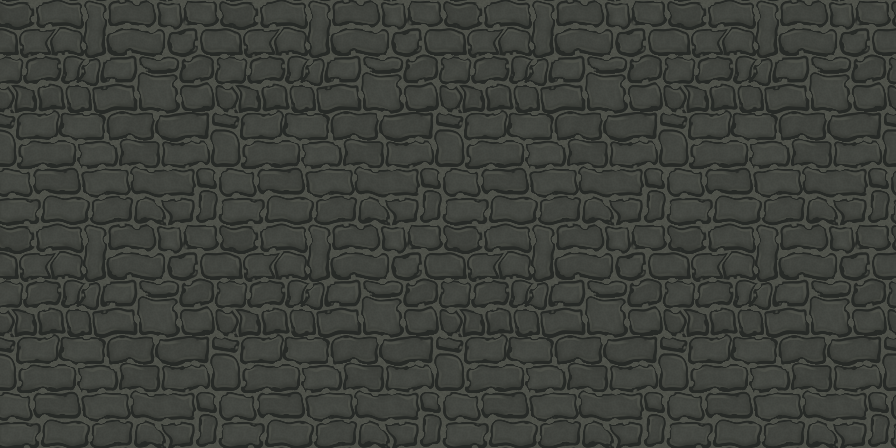
A Shadertoy shader for this texture:

```glsl
// Dark grey-green wall of worn, irregular stone blocks with narrow mortar joints.
#define TILES vec2(4.0, 2.0)               // repeats across and down
#define ROWS 8.0                           // courses per repeat, also its width in units
#define FACE vec3(0.26, 0.27, 0.25)
#define SHADE vec3(0.21, 0.22, 0.20)
#define DARK vec3(0.15, 0.16, 0.15)
#define LIGHT vec3(0.31, 0.32, 0.29)
#define COLUMN_X vec4(7.0, 7.5, 4.9, 3.0)  // left side of the tall stone in each pair of courses
#define COLUMN_W vec4(0.8, 1.1, 1.5, 0.8)  // its width
#define COLUMN_H vec4(1.2, 1.4, 1.4, 2.0)  // its height
#define JOINT_JITTER 0.6
#define OUTLINE 0.035
#define WEAR 0.11

const float TAU = 6.2831853;

float hash(vec2 c) {
    vec3 q = fract(c.xyx * vec3(0.1031, 0.1030, 0.0973));
    q += dot(q, q.yzx + 33.33);
    return fract((q.x + q.y) * q.z);
}

// Cellular noise: distance to the nearest point, wrapping after n cells per repeat.
float cells(vec2 p, float n) {
    p *= n / ROWS;
    vec2 base = floor(p);
    float nearest = 2.0;
    for (int y = -1; y <= 1; y++)
    for (int x = -1; x <= 1; x++) {
        vec2 cell = base + vec2(x, y);
        vec2 id = mod(cell, n);
        vec2 point = cell + vec2(hash(id + 3.7), hash(id + 91.3));
        nearest = min(nearest, length(p - point));
    }
    return nearest;
}

// Position of vertical joint i among the n stones of a course.
float joint(float i, float n, float row) {
    float inner = step(0.5, i) * step(i, n - 0.5);
    return i + inner * JOINT_JITTER * (hash(vec2(i + 5.0, row * 7.0 + 2.0)) - 0.5);
}

// Finds the stone around p: local position in xy, half size in zw.
vec4 stoneAt(vec2 p, out vec2 id) {
    int pair = min(int(p.y * 0.5), 3);
    vec4 widths = COLUMN_W, lefts = COLUMN_X, heights = COLUMN_H;
    float w = widths[pair], h = heights[pair];
    vec2 local = vec2(mod(p.x - lefts[pair], ROWS), p.y - 2.0 * float(pair));
    vec2 lo, hi;
    if (local.x < w) {
        float upper = step(h, local.y);
        lo = vec2(0.0, upper * h);
        hi = vec2(w, mix(h, 2.0, upper));
        id = vec2(40.0 + upper, pair);
    } else {
        float row = floor(p.y);
        float n = 4.0 + step(0.5, hash(vec2(row, 19.0)));
        float unit = (ROWS - w) / n;
        float t = (local.x - w) / unit;
        float i = floor(t);
        if (t < joint(i, n, row)) i -= 1.0;
        else if (t >= joint(i + 1.0, n, row)) i += 1.0;
        float y = floor(local.y);
        lo = vec2(w + unit * joint(i, n, row), y);
        hi = vec2(w + unit * joint(i + 1.0, n, row), y + 1.0);
        id = vec2(i, row + 10.0);
    }
    return vec4(local - 0.5 * (lo + hi), 0.5 * (hi - lo));
}

// Signed distance to a worn block, sometimes split in two.
float stoneDistance(vec2 p, vec2 q, vec2 halfSize, vec2 id) {
    float seed = hash(id + 11.0);
    float inset = mix(0.065, 0.11, seed);
    float radius = mix(0.09, 0.2, hash(id + 23.0));
    vec2 e = abs(q) - halfSize + inset + radius;
    float d = length(max(e, 0.0)) + min(max(e.x, e.y), 0.0) - radius;
    if (hash(id + 37.0) < 0.14 && halfSize.x > 0.6) {
        float cut = q.x + (seed - 0.5) * q.y + 0.08 * sin(7.0 * q.y + TAU * seed);
        d = max(d, inset - abs(cut));
    }
    d += 0.016 * (sin(9.0 * q.x + TAU * seed) + sin(11.0 * q.y + 40.0 * seed));
    float chip = 1.0 - smoothstep(0.08, 0.32, cells(p, 14.0));
    return d + WEAR * chip * smoothstep(-0.2, 0.0, d);
}

void mainImage(out vec4 fragColor, in vec2 fragCoord) {
    vec2 p = fragCoord / iResolution.xy * TILES * ROWS;
    float px = TILES.y * ROWS / iResolution.y;

    // Uneven courses
    vec2 a = p * TAU / ROWS;
    p += 0.04 * vec2(sin(5.0 * a.y + 1.0), sin(3.0 * a.x) + sin(7.0 * a.x + 2.0 * a.y));
    p = mod(p, ROWS);

    vec2 id;
    vec4 stone = stoneAt(p, id);
    vec2 q = stone.xy;
    float d = stoneDistance(p, q, stone.zw, id);
    float height = q.y / stone.w;
    float seed = hash(id + 53.0);

    // Face: tint per stone, grain, and shade towards the lower edge
    float grain = cells(p, 96.0) - 0.5;
    float mottle = cells(p, 24.0) - 0.5;
    vec3 color = FACE * (1.0 + 0.09 * (seed - 0.5) + 0.08 * grain + 0.07 * mottle);
    float low = 1.0 - smoothstep(-0.9, 0.5, height);
    color = mix(color, SHADE, smoothstep(-0.27, -0.03, d) * (0.35 + 0.6 * low));

    // Broken highlight just inside the edge
    float rim = 1.0 - smoothstep(0.015, 0.05 + 0.5 * px, abs(d + 0.09));
    float patches = smoothstep(-0.4, 0.7, sin(4.0 * q.x + 5.0 * q.y + TAU * seed));
    color = mix(color, LIGHT, rim * patches * (0.8 - 0.4 * low));

    // Mortar and the dark outline, heavier below
    color = mix(color, LIGHT * (0.97 + 0.1 * grain), smoothstep(0.0, px, d));
    float width = OUTLINE + 0.025 * low;
    float line = 1.0 - smoothstep(width - 0.5 * px, width + 0.5 * px, abs(d - 0.005));
    color = mix(color, DARK, line);

    fragColor = vec4(color, 1.0);
}
```
